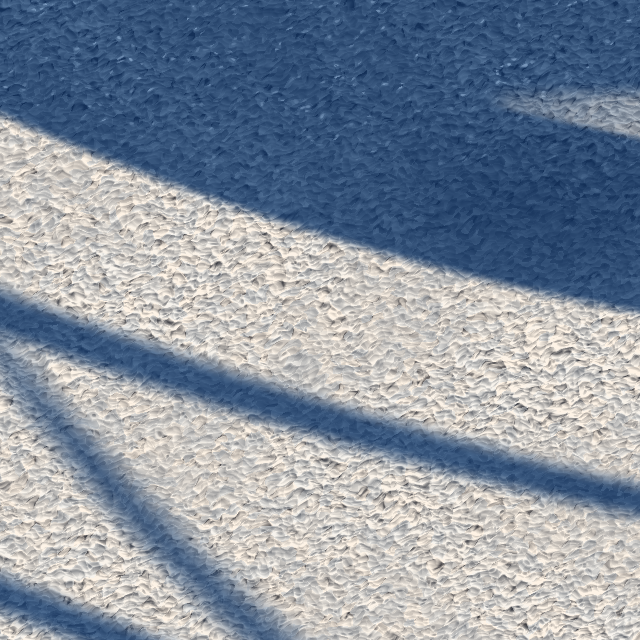
This texture is drawn by a Shadertoy shader. Its source:

```glsl
#define STONE_SCALE vec2(52.0, 84.0)
#define GRAIN_SCALE vec2(98.0, 165.0)
#define STONE_TILT 0.22
#define RELIEF 1.05
#define CRACK_DEPTH 0.50
#define SHADE_RELIEF 1.70
#define SUN_LIGHT vec3(0.94, 0.915, 0.88)
#define SUN_DARK vec3(0.24, 0.25, 0.28)
#define SHADE_LIGHT vec3(0.25, 0.37, 0.52)
#define SHADE_DARK vec3(0.145, 0.26, 0.415)

vec2 hash22(vec2 p) {
    vec3 q = fract(p.xyx * vec3(0.1031, 0.1030, 0.0973));
    q += dot(q, q.yzx + 33.33);
    return fract((q.xx + q.yz) * q.zy);
}

// Nearest distance, gap to the second nearest, and a random cell value
vec3 cellular(vec2 p) {
    vec2 base = floor(p);
    float near = 9.0, next = 9.0, id = 0.0;
    for (int j = -1; j <= 1; j++)
    for (int i = -1; i <= 1; i++) {
        vec2 cell = base + vec2(i, j);
        vec2 rnd = hash22(cell);
        float d = length(cell + 0.05 + 0.9 * rnd - p);
        if (d < near) {
            next = near;
            near = d;
            id = fract(rnd.x * 7.3 + rnd.y * 3.7);
        } else {
            next = min(next, d);
        }
    }
    return vec3(near, next - near, id);
}

// Slow variation in the range -1 to 1
float patches(vec2 p) {
    return (sin(p.x * 9.0 + 2.0 * sin(p.y * 7.0))
          + sin(p.y * 13.0 - p.x * 6.0 + 1.7)
          + sin(p.x * 23.0 + p.y * 17.0 + 2.0 * sin(p.x * 11.0))) / 3.0;
}

// Tilts the ground and bends the cell borders
vec2 warp(vec2 p) {
    p += 0.004 * sin(p.yx * vec2(61.0, 47.0) + 2.0 * sin(p * 29.0));
    p += 0.0016 * sin(p.yx * vec2(290.0, 230.0) + 2.0 * sin(p * 130.0));
    return vec2(p.x, p.y - STONE_TILT * p.x);
}

float dome(float d) { return 1.0 - d * d; }

float softBand(float offset, float halfWidth, float blur) {
    return smoothstep(halfWidth - blur, halfWidth + blur, abs(offset));
}

// Share of direct sunlight left between the cast shadows
float sunlight(vec2 p) {
    float x = p.x;
    float bigEdge = 0.824 - 0.44 * x + 0.13 * x * x;
    float sun = 1.0 - smoothstep(-0.016, 0.010, p.y - bigEdge);

    float longBar = 0.512 - 0.37 * x + 0.075 * x * x;
    sun *= softBand(p.y - longBar, mix(0.034, 0.025, x), 0.021);

    float steepBar = 0.445 - 1.25 * x + 0.45 * x * x;
    float steepDepth = mix(0.60, 0.90, smoothstep(-0.05, 0.15, x));
    sun *= mix(1.0, softBand(p.y - steepBar, 0.040, 0.046), steepDepth);

    float cornerBar = 0.073 - 0.40 * x;
    sun *= softBand(p.y - cornerBar, 0.028, 0.023);

    // Faint sunlit sliver inside the large shadow
    float sliverBase = 0.828 - 0.22 * (x - 0.78);
    float sliver = smoothstep(-0.004, 0.011, p.y - sliverBase)
                 * (1.0 - smoothstep(0.830, 0.875, p.y))
                 * smoothstep(0.755, 0.805, x);
    return max(sun, sliver * mix(0.30, 0.60, smoothstep(0.78, 1.0, x)));
}

void mainImage(out vec4 fragColor, in vec2 fragCoord) {
    vec2 uv = fragCoord / iResolution.xy;
    vec2 ground = warp(uv);
    float patchy = patches(uv);

    // Stones and grain, lit from the upper right
    vec2 toLight = vec2(0.17, 0.30);
    vec2 stonePos = ground * STONE_SCALE;
    vec2 grainPos = ground * GRAIN_SCALE + 17.0;
    vec3 stone = cellular(stonePos);
    vec3 grain = cellular(grainPos);
    float stoneRelief = dome(stone.x) - dome(cellular(stonePos + toLight).x);
    float grainRelief = dome(grain.x) - dome(cellular(grainPos + toLight).x);
    float rough = 0.85 + 0.30 * patchy;
    float relief = rough * (0.60 * stoneRelief + 0.55 * grainRelief);

    // Broken cracks on the shaded flank of some stones
    float crack = 1.0 - smoothstep(0.04, 0.34, stone.y);
    crack *= smoothstep(0.30, 0.85, stone.z + 0.25 * patchy);
    crack *= smoothstep(-0.12, 0.20, stoneRelief);

    // Small dark pits in the grain
    float pit = smoothstep(0.80, 0.92, grain.z + 0.06 * patchy);
    pit *= 1.0 - smoothstep(0.15, 0.50, grain.x);

    float tone = 0.84 + 0.03 * patchy - RELIEF * relief;
    tone += 0.14 * (stone.z - 0.5) + 0.20 * (grain.z - 0.5);
    tone -= CRACK_DEPTH * crack + 0.28 * pit;
    vec3 lit = mix(SUN_DARK, SUN_LIGHT, clamp(tone, 0.0, 1.06));
    lit += vec3(0.018, 0.0, -0.018) * (stone.z * 2.0 - 1.0);

    // Blue skylight, deepest towards the right of the large shadow
    vec2 deepOffset = (uv - vec2(0.92, 0.70)) / vec2(0.34, 0.12);
    float deep = exp(-dot(deepOffset, deepOffset));
    float upper = smoothstep(0.66, 0.90, uv.y);
    float skyTone = 0.60 + 0.16 * patchy - 0.45 * deep;
    skyTone -= SHADE_RELIEF * mix(0.75, 1.15, upper) * relief;
    skyTone += 0.75 * (grain.z - 0.5) - (0.5 + 0.6 * upper) * crack;
    vec3 shade = mix(SHADE_DARK, SHADE_LIGHT, clamp(skyTone, -0.65, 1.6));

    // Pale chips catching the sky
    float chip = smoothstep(0.90, 0.96, grain.z) * (1.0 - smoothstep(0.15, 0.48, grain.x));
    shade += vec3(0.24, 0.24, 0.23) * chip * stone.z * mix(0.20, 1.0, upper);

    float sun = sunlight(uv + vec2(0.0, 0.006 * relief));
    fragColor = vec4(clamp(mix(shade, lit, sun), 0.0, 1.0), 1.0);
}
```
